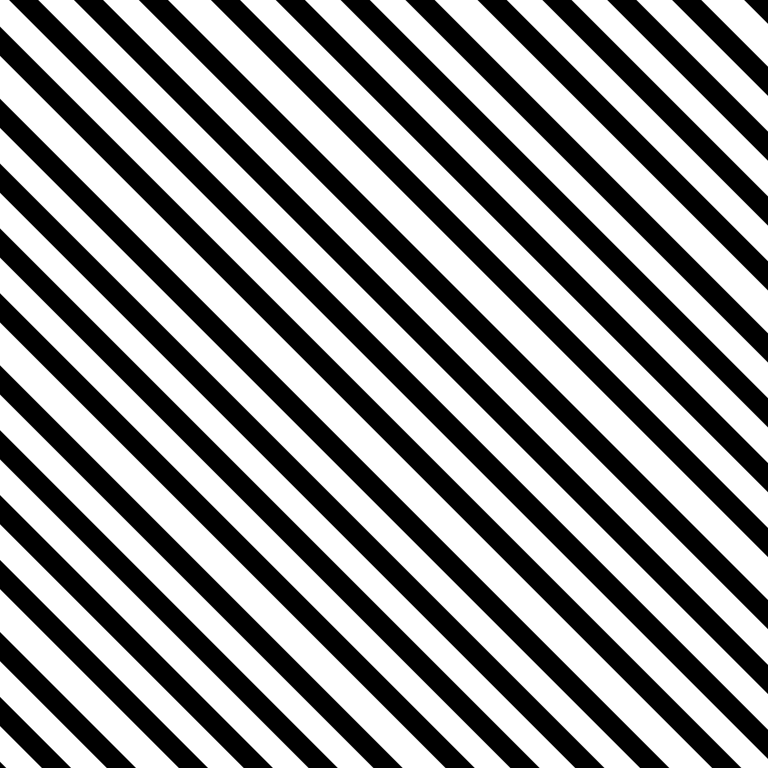
Write a Shadertoy shader that draws this pattern.

```glsl
// Black diagonal stripes falling from upper left to lower right on white.
// Stripes come in repeating groups of four: three short steps, then a longer one.
// Each stripe is a wrapped distance along the x + y axis, smoothed at its edges.

const vec3 PAPER = vec3(1.0);
const vec3 INK = vec3(0.0);

const int STRIPES_PER_GROUP = 4;
const float GROUP_PERIOD = 25.0 / 72.0;              // along x + y, canvas = 1
const float STRIPE_STEP = GROUP_PERIOD * 9.0 / 37.0; // leaves a 10/37 step at the end
const float HALF_WIDTH = 0.019;
const float FIRST_CENTRE = 0.2519;

// Distance from a coordinate to the nearest copy of a repeating centre.
float wrappedDistance(float coord, float centre, float period) {
    return abs(mod(coord - centre + 0.5 * period, period) - 0.5 * period);
}

// Distance to the nearest stripe centre in the repeating group.
float groupDistance(float coord, float firstCentre, float stripeStep, float period) {
    float nearest = period;
    for (int i = 0; i < STRIPES_PER_GROUP; i++) {
        float centre = firstCentre + float(i) * stripeStep;
        nearest = min(nearest, wrappedDistance(coord, centre, period));
    }
    return nearest;
}

// Coverage of a band, from 0 outside to 1 inside.
float bandCoverage(float dist, float halfWidth, float softness) {
    return 1.0 - smoothstep(-softness, softness, dist - halfWidth);
}

void mainImage(out vec4 fragColor, in vec2 fragCoord) {
    vec2 uv = fragCoord / iResolution.xy;
    float diagonal = uv.x + uv.y;

    // One pixel spans this much of the diagonal on either side of an edge.
    float softness = 0.5 / iResolution.x + 0.5 / iResolution.y;

    float dist = groupDistance(diagonal, FIRST_CENTRE, STRIPE_STEP, GROUP_PERIOD);
    float ink = bandCoverage(dist, HALF_WIDTH, softness);
    fragColor = vec4(mix(PAPER, INK, ink), 1.0);
}
```
